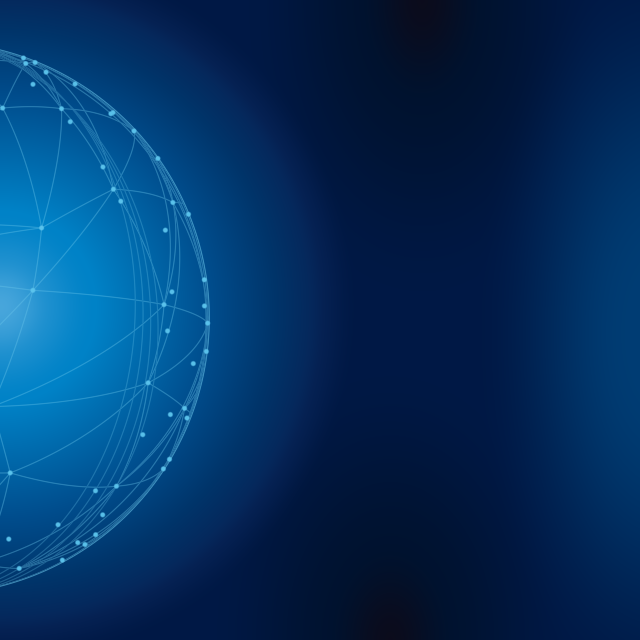
Reproduce this background procedurally as a WebGL 1 fragment shader.

```glsl
precision highp float;
uniform vec2 u_resolution;

const vec2 GLOBE_CENTER = vec2(-0.105, 0.503);
const float GLOBE_RADIUS = 0.432;
const float LINE_WIDTH = 0.0003;
const float DOT_RADIUS = 0.0037;
const vec3 LINE_COLOR = vec3(0.42, 0.78, 0.92);
const vec3 DOT_COLOR = vec3(0.36, 0.77, 0.93);

float hash(vec2 p) {
  vec3 q = fract(vec3(p.xyx) * 0.1031);
  q += dot(q, q.yzx + 33.33);
  return fract((q.x + q.y) * q.z);
}

float ellipseDistance(vec2 p, vec2 center, vec2 radii) {
  return length((p - center) / radii);
}

// Radial ramp from the bright core to navy
vec3 coreGlow(float r) {
  vec3 c = mix(vec3(0.28, 0.65, 0.86), vec3(0.15, 0.58, 0.82), smoothstep(0.0, 0.08, r));
  c = mix(c, vec3(0.0, 0.51, 0.78), smoothstep(0.04, 0.15, r));
  c = mix(c, vec3(0.0, 0.30, 0.55), clamp((r - 0.15) / 0.18, 0.0, 1.0));
  c = mix(c, vec3(0.0, 0.205, 0.415), clamp((r - 0.33) / 0.10, 0.0, 1.0));
  return mix(c, vec3(0.025, 0.14, 0.34), clamp((r - 0.43) / 0.075, 0.0, 1.0));
}

vec3 backdrop(vec2 p) {
  vec3 c = vec3(0.0, 0.095, 0.27);
  // Dark pockets at the top and bottom
  float top = ellipseDistance(p, vec2(0.66, 1.0), vec2(0.25, 0.42));
  float bottom = ellipseDistance(p, vec2(0.61, 0.0), vec2(0.25, 0.38));
  float pocket = min(top, bottom);
  c = mix(vec3(0.0, 0.07, 0.18), c, smoothstep(0.25, 1.15, pocket));
  c = mix(vec3(0.042, 0.045, 0.11), c, smoothstep(0.0, 0.4, pocket));
  // Soft blue light on the right
  float side = ellipseDistance(p, vec2(1.03, 0.48), vec2(0.29, 0.62));
  c = mix(vec3(0.0, 0.235, 0.45), c, smoothstep(0.15, 1.0, side));
  // Large light on the left
  float r = distance(p, vec2(0.0, 0.52));
  return mix(coreGlow(r), c, smoothstep(0.48, 0.56, r));
}

// Jittered node on the unit sphere
vec3 sphereNode(vec2 cell) {
  vec2 jitter = vec2(hash(cell + 3.7), hash(cell + 17.3)) - 0.5;
  float lat = radians(-60.0 + 21.5 * cell.y + 15.0 * jitter.y);
  float lon = radians(-10.0 + 30.0 * cell.x + 20.0 * jitter.x);
  return vec3(cos(lat) * sin(lon), sin(lat), cos(lat) * cos(lon));
}

float stroke(float d, float px) {
  return 1.0 - smoothstep(0.0, LINE_WIDTH + px, d);
}

float disc(vec2 p, vec2 center, float px) {
  return 1.0 - smoothstep(DOT_RADIUS - px, DOT_RADIUS + px, distance(p, center));
}

// Great circle with its width corrected for foreshortening
float greatCircle(vec3 n, vec3 axis, float px) {
  vec2 slope = axis.xy - axis.z * n.xy / max(n.z, 0.02);
  return stroke(GLOBE_RADIUS * abs(dot(n, axis)) / max(length(slope), 0.05), px);
}

float arc(vec3 n, vec3 a, vec3 b, float px) {
  vec3 axis = normalize(cross(a, b));
  float inside = step(0.0, dot(cross(a, n), axis)) * step(0.0, dot(cross(n, b), axis));
  return inside * greatCircle(n, axis, px);
}

void main() {
  vec2 p = gl_FragCoord.xy / u_resolution;
  float px = 1.0 / min(u_resolution.x, u_resolution.y);
  vec3 color = backdrop(p);
  vec2 q = (p - GLOBE_CENTER) / GLOBE_RADIUS;
  float r = length(q);

  if (r < 1.03) {
    vec3 n = vec3(q, sqrt(max(1.0 - r * r, 0.0)));
    float lines = 0.0;
    float dots = 0.0;

    // Net of nodes joined by arcs
    for (int i = 0; i < 7; i++) {
      for (int j = 0; j < 5; j++) {
        vec2 cell = vec2(float(j), float(i));
        vec3 a = sphereNode(cell);
        lines = max(lines, arc(n, a, sphereNode(cell + vec2(1.0, 0.0)), px));
        lines = max(lines, arc(n, a, sphereNode(cell + vec2(0.0, 1.0)), px));
        lines = max(lines, arc(n, a, sphereNode(cell + vec2(1.0, 1.0)), px));
        if (j > 1) lines = max(lines, arc(n, a, sphereNode(cell + vec2(1.0, 2.0)), px));
        dots = max(dots, disc(p, GLOBE_CENTER + GLOBE_RADIUS * a.xy, px));
      }
    }
    // Bundled meridians and shallow loops along the rim
    for (int k = 0; k < 4; k++) {
      float t = float(k);
      float lon = radians(47.0 + 2.5 * t);
      vec3 meridian = normalize(vec3(cos(lon), 0.035 * (t - 1.5), -sin(lon)));
      lines = max(lines, 0.75 * greatCircle(n, meridian, px));
      float turn = 0.5 * (t - 1.5);
      vec3 tilt = normalize(vec3(-vec2(cos(turn), sin(turn)) * (0.08 + 0.04 * t), 1.0));
      lines = max(lines, greatCircle(n, tilt, px));
    }
    lines *= 0.36 * step(r, 1.0);
    lines = max(lines, 0.55 * stroke(GLOBE_RADIUS * abs(r - 1.0), px));
    // Scattered nodes beside the rim and deeper inside
    for (int k = 0; k < 22; k++) {
      float t = float(k);
      float angle = radians(-74.0 + 6.8 * (t + 1.6 * hash(vec2(t, 5.0))));
      float depth = mod(t, 2.0) < 0.5 ? 0.24 : 0.02;
      float reach = GLOBE_RADIUS * (1.0 - depth * hash(vec2(t, 9.0)));
      dots = max(dots, disc(p, GLOBE_CENTER + reach * vec2(cos(angle), sin(angle)), px));
    }
    color = mix(color, LINE_COLOR, lines);
    color = mix(color, DOT_COLOR, 0.95 * dots);
  }
  gl_FragColor = vec4(color, 1.0);
}
```
